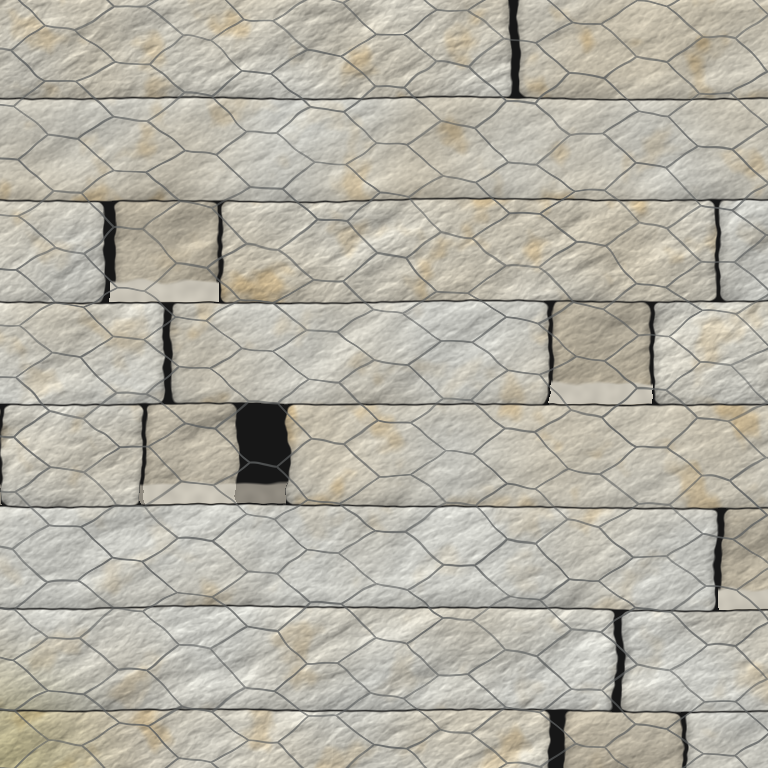
Give the GLSL for this texture, as a Shadertoy shader.

```glsl
// Dry-stacked pale limestone blocks behind a stretched hexagonal wire mesh.

float hash(vec2 p) {
    vec3 q = fract(p.xyx * 0.1031);
    q += dot(q, q.yzx + 33.33);
    return fract((q.x + q.y) * q.z);
}

float cornerSlope(vec2 cell, vec2 offset) {
    float angle = 6.2832 * hash(cell);
    return dot(vec2(cos(angle), sin(angle)), offset);
}

// Gradient noise, roughly -0.7 to 0.7
float noise(vec2 p) {
    vec2 i = floor(p), f = fract(p), e = vec2(1, 0);
    vec2 u = f * f * f * (f * (f * 6.0 - 15.0) + 10.0);
    return mix(mix(cornerSlope(i, f), cornerSlope(i + e, f - e), u.x),
               mix(cornerSlope(i + e.yx, f - e.yx), cornerSlope(i + 1.0, f - 1.0), u.x), u.y);
}

// Height of the split rock face: coarse ridges with finer chips on top
float relief(vec2 p) {
    float height = 0.0, amplitude = 0.5;
    p = mat2(8.0, -3.0, -2.0, 12.0) * p;
    for (int i = 0; i < 5; i++) {
        float n = noise(p);
        height += amplitude * mix(n, 0.35 - abs(n), 0.45);
        p = mat2(1.6, 1.2, -1.2, 1.6) * p + 7.3;
        amplitude *= 0.52;
    }
    return height;
}

float segment(vec2 p, vec2 a, vec2 b) {
    vec2 d = b - a;
    return length(p - a - d * clamp(dot(p - a, d) / dot(d, d), 0.0, 1.0));
}

// Distance to the wires: short level twists joined by diagonals
float mesh(vec2 p) {
    p += 0.016 * vec2(noise(p * 6.0), noise(p * 7.0 + 31.0));
    p += 0.003 * vec2(noise(p * 35.0), noise(p * 35.0 + 9.0));
    p.y += 0.1 * p.x;
    vec2 pitch = vec2(0.17, 0.072), corner = 0.5 * pitch;
    vec2 q = abs(mod(p + corner, pitch) - corner);
    vec2 twist = vec2(0.02, 0.0);
    float d = min(segment(q, vec2(0), twist), segment(q, corner - twist, corner));
    return min(d, segment(q, twist, corner - twist));
}

// Three upright joints for each course from the bottom; w is the first one's half width
const vec4 joints[8] = vec4[8](
    vec4(0.725, 0.89, 9.0, 0.010), vec4(0.805, 9.0, 9.0, 0.005),
    vec4(0.937, 1.05, 9.0, 0.004), vec4(0.343, 0.186, 0.0, 0.033),
    vec4(0.218, 0.716, 0.852, 0.005), vec4(0.142, 0.286, 0.933, 0.007),
    vec4(9.0, 9.0, 9.0, 0.003), vec4(0.67, 9.0, 9.0, 0.005));

void mainImage(out vec4 fragColor, in vec2 fragCoord) {
    float pixel = 1.0 / iResolution.y;
    vec2 p = fragCoord * pixel;

    // Courses
    float level = p.y + 0.058 + 0.008 * noise(vec2(p.x * 3.0, p.y * 2.0))
                + 0.0015 * noise(p * 60.0);
    float course = clamp(floor(level / 0.133), 0.0, 7.0);
    float v = level / 0.133 - course;
    vec4 joint = joints[int(course)];

    // Nearest joint and the ends of this stone
    float x = p.x + 0.008 * noise(vec2(p.y * 18.0, course * 5.0 + p.x * 4.0)) + 0.003 * noise(p * 70.0);
    float side = 1.0, left = -1.0, right = 2.0;
    for (int i = 0; i < 3; i++) {
        side = min(side, abs(x - joint[i]) - (i == 0 ? joint.w : 0.0025));
        if (joint[i] < x) left = max(left, joint[i]);
        else right = min(right, joint[i]);
    }
    float rim = min(v, 1.0 - v) * 0.133 - 0.0006;
    float inside = 0.009 - length(max(0.009 - vec2(side, rim), 0.0));
    float recessed = step(right - left, 0.17);
    float cavity = step(0.03, joint.w) * step(side, 0.0);
    vec2 id = vec2(course + 1.0, floor(left * 50.0) + 60.0);

    // Rock face lit from the upper left
    vec2 face = p + 3.0 * vec2(hash(id), hash(id + 17.0));
    float facing = relief(face) - relief(face + vec2(-0.0011, 0.0018));
    float rough = mix(3.2, 5.8, hash(id + 5.0));
    float light = rough * facing + 0.09 * noise(face * vec2(7.0, 10.0)) + 0.06 * noise(face * 190.0);
    light += 0.07 * smoothstep(0.82, 0.97, v) - 0.12 * smoothstep(0.2, 0.0, v);
    light -= 0.15 * smoothstep(0.012, 0.0, side);

    // Mineral stains and tone of each stone
    float warmth = clamp(0.8 * hash(id + 3.0) + 0.9 * noise(face * 6.0), 0.0, 1.0);
    vec3 stone = mix(vec3(0.765, 0.765, 0.74), vec3(0.75, 0.72, 0.65), warmth);
    float ochre = smoothstep(0.12, 0.5, noise(face * 15.0) + 0.3 * noise(face * 50.0));
    stone = mix(stone, vec3(0.74, 0.63, 0.44), 0.45 * ochre * (0.3 + warmth));
    stone = mix(stone, vec3(0.60, 0.56, 0.36), 0.6 * smoothstep(0.2, 0.0, length(p)));
    stone = mix(stone, vec3(0.64, 0.60, 0.52), 0.65 * recessed);
    stone *= 1.0 + clamp(light, -0.6, 0.25);

    // Dark gaps, then the pale ledge in front of set-back stones
    vec3 color = mix(vec3(0.09), stone, smoothstep(-pixel, 1.5 * pixel, inside));
    float ledge = smoothstep(0.23, 0.19, v + 0.06 * noise(p * 30.0)) * smoothstep(0.005, 0.015, v);
    vec3 ledgeColor = mix(vec3(0.78, 0.76, 0.71), vec3(0.55, 0.53, 0.49), cavity);
    color = mix(color, ledgeColor * (1.0 + 0.08 * noise(p * 60.0)), ledge * max(recessed, cavity));

    // Wire with uneven weathering
    float wire = smoothstep(0.0008 + pixel, 0.0008 - 0.3 * pixel, mesh(p));
    color = mix(color, vec3(0.37, 0.38, 0.38), wire * (0.72 + 0.35 * noise(p * 13.0)));
    fragColor = vec4(clamp(color, 0.0, 1.0), 1.0);
}
```
